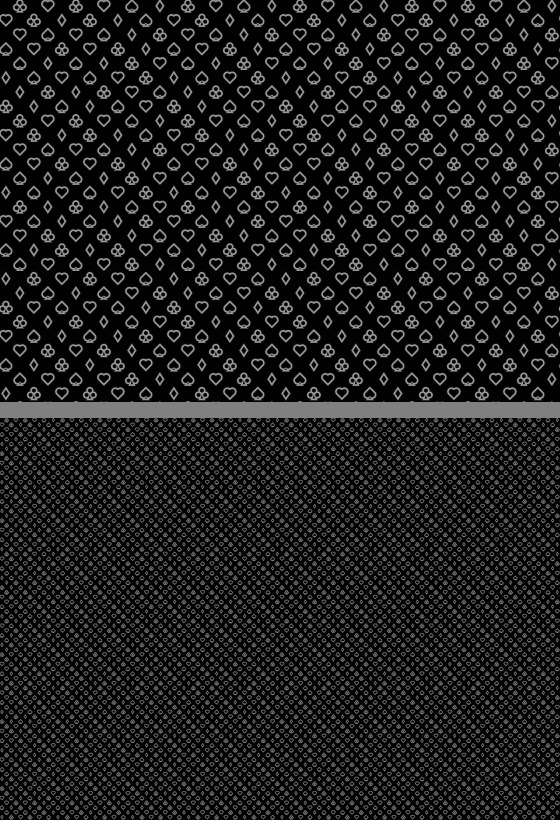
Top: one tile. Bottom: repeated 3 by 3.
Reproduce this pattern procedurally as a WebGL 1 fragment shader.

```glsl
precision highp float;

uniform vec2 u_resolution;

const float COLUMNS = 20.0;
const float ROWS = 28.0;
const vec2 LATTICE_SHIFT = vec2(0.29, 0.09);
const float HALF_LINE = 0.057;
const vec3 BACKGROUND = vec3(0.008);
const vec3 HALO = vec3(0.05);
const vec3 LINE = vec3(0.6);

float squaredLength(vec2 v) {
  return dot(v, v);
}

// Unit heart with its tip at the origin, pointing down
float heartDistance(vec2 p) {
  p.x = abs(p.x);
  if (p.x + p.y > 1.0) return length(p - vec2(0.25, 0.75)) - 0.35355;
  float nearest = min(squaredLength(p - vec2(0.0, 1.0)),
                      squaredLength(p - 0.5 * max(p.x + p.y, 0.0)));
  return sqrt(nearest) * sign(p.x - p.y);
}

float diamondDistance(vec2 p, vec2 halfSize) {
  return dot(abs(p) - vec2(0.0, halfSize.y), normalize(halfSize.yx));
}

// Flared foot: a triangle from its apex down to its base
float stemDistance(vec2 p, float apex, float base, float halfWidth) {
  vec2 normal = normalize(vec2(apex - base, halfWidth));
  return max(dot(vec2(abs(p.x), p.y - apex), normal), base - p.y);
}

float spadeDistance(vec2 p, float size) {
  float body = heartDistance(vec2(p.x, 0.41 - p.y) / size) * size;
  return min(body, stemDistance(p, -0.1, -0.41, 0.16));
}

float clubDistance(vec2 p, float radius) {
  float top = length(p - vec2(0.0, 0.21)) - radius;
  float side = length(vec2(abs(p.x) - 0.23, p.y + 0.1)) - radius;
  return min(min(top, side), stemDistance(p, 0.12, -0.41, 0.16));
}

// Suits: 0 spade, 1 heart, 2 club, 3 diamond
float suitDistance(vec2 p, float suit) {
  if (suit < 0.5) return spadeDistance(p, 0.66);
  if (suit < 1.5) return heartDistance((p + vec2(0.0, 0.38)) / 0.68) * 0.68;
  if (suit < 2.5) return clubDistance(p, 0.195);
  return diamondDistance(p, vec2(0.25, 0.38));
}

// Alternate rows run through the suits in opposite directions;
// the order swaps in the lower half and skips two suits near the sides
float suitAt(float column, float row, float stagger) {
  float rowPair = floor(row / 2.0);
  float lower = step(ROWS / 2.0, row);
  float forward = abs(1.0 - stagger - lower);
  float halfColumn = 2.0 * column + stagger;
  float skip = (halfColumn < 4.5 || halfColumn > 32.5) ? 2.0 : 0.0;
  float order = mix(2.0 * lower - column, column + 3.0, forward);
  return mod(floor(order - rowPair + skip + 0.5), 4.0);
}

void main() {
  vec2 uv = gl_FragCoord.xy / u_resolution;

  // Staggered lattice, with rows counted from the top
  float down = (1.0 - uv.y) * ROWS + LATTICE_SHIFT.y;
  float row = mod(floor(down), ROWS);
  float stagger = 1.0 - mod(row, 2.0);
  float across = uv.x * COLUMNS + LATTICE_SHIFT.x - 0.5 * stagger;
  float column = mod(floor(across), COLUMNS);

  // Local position, one unit per row height
  float cellWidth = u_resolution.x / u_resolution.y * ROWS / COLUMNS;
  vec2 p = vec2((fract(across) - 0.5) * cellWidth, 0.5 - fract(down));

  // Soft outline with a faint halo
  float d = abs(suitDistance(p, suitAt(column, row, stagger)));
  float softness = 0.6 * max(ROWS / u_resolution.y, 0.07);
  float ink = 1.0 - smoothstep(HALF_LINE - softness, HALF_LINE + softness, d);
  float halo = 1.0 - smoothstep(HALF_LINE, HALF_LINE + 0.12, d);
  vec3 color = mix(BACKGROUND + HALO * halo, LINE, ink);

  gl_FragColor = vec4(color, 1.0);
}
```
